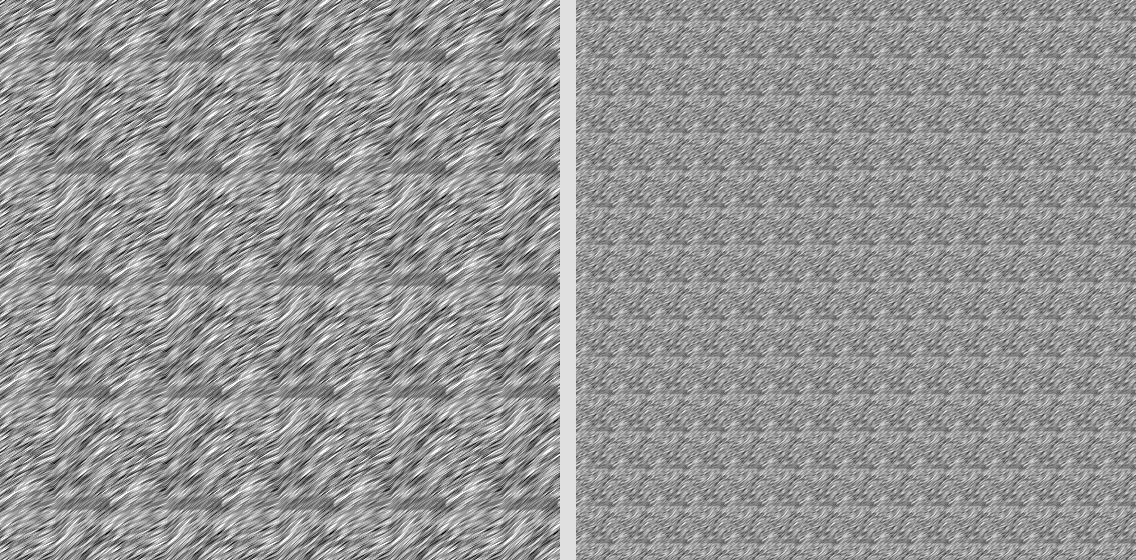
Left: one tile. Right: repeated 3 by 3.
Reproduce this texture procedurally as a three.js fragment shader.

```glsl
// Grey fur of short slanted hairs, in a five by five grid of softly shaded patches.
#define REPEATS 5.0
#define PATCH_OFFSET vec2(0.512, 0.566)
#define SLOPE 0.7
#define BEND 0.22
#define COARSE_HAIRS vec2(12.0, 70.0)
#define FINE_HAIRS vec2(18.0, 110.0)
#define FINE_WEIGHT 0.75
#define HAIR_TILT 1.4
#define CONTRAST 0.41
#define BASE_TONE 0.60
#define BAND_HEIGHT 0.16
#define TAU 6.2831853

varying vec2 vUv;

vec4 hash4(vec2 p) {
  vec4 q = vec4(dot(p, vec2(127.1, 311.7)), dot(p, vec2(269.5, 183.3)),
                dot(p, vec2(419.2, 371.9)), dot(p, vec2(97.3, 233.1)));
  return fract(sin(q) * 4375.85);
}

// Wraps a sheared cell index, so hairs continue from one patch to the next.
vec2 wrapCell(vec2 cell, vec2 count) {
  float turns = floor((cell.x + 0.5) / count.x);
  float shift = floor(SLOPE * count.y + 0.5);
  float row = mod(cell.y + turns * shift + 0.5, count.y);
  return vec2(cell.x - turns * count.x, floor(row));
}

// Sums one pointed, slightly turned light or dark hair per cell.
float hairLayer(vec2 strand, vec2 count, float seed) {
  vec2 p = strand * count;
  vec2 base = floor(p);
  float sum = 0.0;
  for (int j = -1; j <= 1; j++) {
    for (int i = -1; i <= 1; i++) {
      vec2 cell = base + vec2(float(i), float(j));
      vec4 rnd = hash4(wrapCell(cell, count) + seed);
      vec2 d = p - cell - rnd.xy;
      float center = (rnd.w - 0.5) * HAIR_TILT * d.x;
      float halfWidth = 0.85 * max(0.0, 1.0 - d.x * d.x);
      float lens = max(0.0, halfWidth - abs(d.y - center));
      sum += (rnd.z * 2.0 - 1.0) * lens;
    }
  }
  return sum;
}

void main() {
  vec2 pos = vUv * REPEATS + PATCH_OFFSET;
  vec2 local = fract(pos);

  // Hair direction: an arc across each patch with a faint ripple.
  float arc = BEND * local.x * (1.0 - local.x);
  float ripple = 0.012 * sin(TAU * (pos.x - pos.y) + 1.3);
  vec2 strand = vec2(pos.x, pos.y - SLOPE * pos.x - arc + ripple);

  // Dark flat band above each seam, fading in toward a crisp right end.
  float along = fract(pos.x + 0.5);
  float seam = smoothstep(0.0, 0.025, local.y);
  float bandEnd = 1.0 - smoothstep(0.985, 1.0, along);
  float band = seam * bandEnd * smoothstep(0.05, 0.7, along)
             * (1.0 - smoothstep(BAND_HEIGHT * 0.65, BAND_HEIGHT, local.y));

  // The band keeps its fine hairs and loses most of the coarse ones.
  float hair = (1.0 - 0.65 * band) * hairLayer(strand, COARSE_HAIRS, 3.0)
             + (1.0 - 0.3 * band) * FINE_WEIGHT * hairLayer(strand, FINE_HAIRS, 57.0);

  // Calm strip below each seam.
  float strip = smoothstep(0.86, 0.97, local.y) * (1.0 - smoothstep(0.97, 1.0, local.y));

  // Dark smudge on the side edge of each patch.
  vec2 smudgePos = vec2(abs(along - 0.5) / 0.16, (local.y - 0.32) / 0.13);
  float smudge = exp(-dot(smudgePos, smudgePos));

  // Broad clumps vary the strength of the hairs.
  float clump = 1.0 + 0.08 * sin(TAU * (pos.x + pos.y))
              + 0.06 * sin(TAU * (2.0 * pos.x - pos.y) + 2.0);

  float strength = CONTRAST * clump * (1.0 - 0.35 * strip) * (1.0 - 0.2 * smudge);
  float tone = BASE_TONE - 0.14 * band + 0.03 * strip - 0.10 * smudge;
  gl_FragColor = vec4(vec3(clamp(tone + strength * hair, 0.03, 1.0)), 1.0);
}
```
